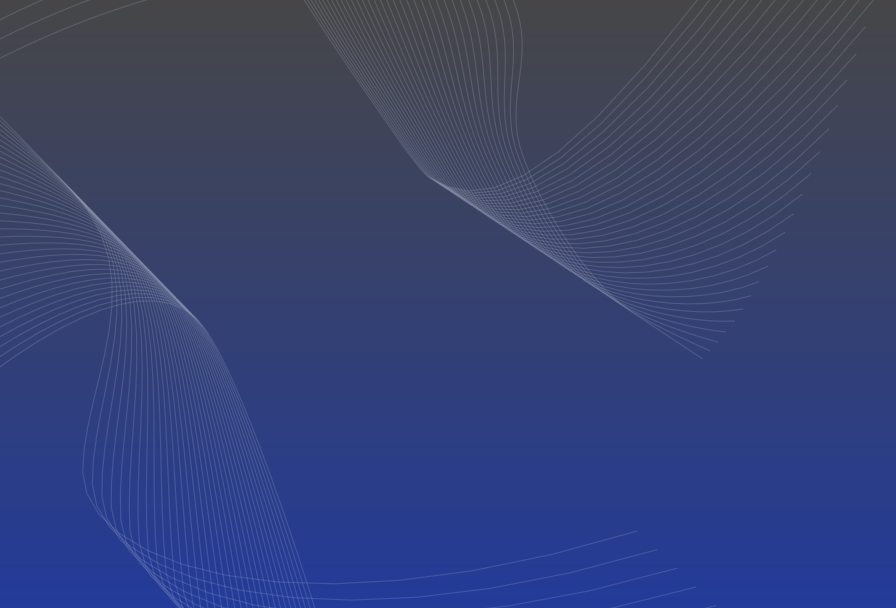
A WebGL 2 fragment shader for this background:

```glsl
#version 300 es
precision highp float;
// Two twisted ribbons of fine pale lines over a charcoal to blue vertical gradient.

uniform vec2 u_resolution;
out vec4 outColor;

float lowest(vec4 v) { return min(min(v.x, v.y), min(v.z, v.w)); }
float highest(vec4 v) { return max(max(v.x, v.y), max(v.z, v.w)); }

// Whether a value lies in a range, with a margin for the line width
bool within(float value, vec4 low, vec4 high) {
  return value > lowest(low) - 2.5 && value < highest(high) + 2.5;
}

// Opacity of a one-unit line, smoothed over one pixel
float lineInk(float dist, float pixel) {
  return 0.17 * clamp((0.5 + 0.5 * pixel - dist) / pixel, 0.0, 1.0);
}

// Point on a cubic Bezier curve whose control points are the columns
vec2 cubicPoint(mat4x2 curve, float t) {
  float u = 1.0 - t;
  return curve * vec4(u * u * u, 3.0 * u * u * t, 3.0 * u * t * t, t * t * t);
}

// Distance to a cubic curve with square ends; far curves take no steps
float cubicDistance(vec2 p, mat4x2 curve) {
  vec2 axis = normalize(curve[3] - curve[0]);
  vec2 normal = vec2(-axis.y, axis.x);
  vec4 along = axis * curve;
  vec4 across = 0.75 * (normal * curve - dot(normal, curve[0]));
  bool close = within(dot(axis, p), along, along)
            && within(dot(normal, p - curve[0]), across, across);
  int steps = close ? 12 : 0;
  float nearest = 1e3;
  vec2 a = curve[0];
  for (int i = 1; i <= steps; i++) {
    vec2 b = cubicPoint(curve, float(i) / 12.0);
    vec2 pa = p - a, ba = b - a;
    float h = dot(pa, ba) / max(dot(ba, ba), 1e-4);
    bool beyondEnd = (i == 1 && h < 0.0) || (i == 12 && h > 1.0);
    float dist = length(pa - ba * clamp(h, 0.0, 1.0));
    nearest = beyondEnd ? nearest : min(nearest, dist);
    a = b;
  }
  return nearest;
}

// Background left visible by lines blended from the first curve to the last
float stripClear(vec2 p, float pixel, mat4x2 first, mat4x2 middle, mat4x2 last) {
  mat2x4 f = transpose(first), m = transpose(middle), l = transpose(last);
  bool inside = within(p.x, min(min(f[0], m[0]), l[0]), max(max(f[0], m[0]), l[0]))
             && within(p.y, min(min(f[1], m[1]), l[1]), max(max(f[1], m[1]), l[1]));
  int count = inside ? 34 : 0;
  float clear = 1.0;
  for (int i = 0; i < count; i++) {
    float s = float(i) / 33.0, r = 1.0 - s;
    mat4x2 curve = first * (r * r) + middle * (2.0 * r * s) + last * (s * s);
    clear *= 1.0 - lineInk(cubicDistance(p, curve), pixel);
  }
  return clear;
}

void main() {
  // Design space is 522 units high, with y downward
  float pixel = 522.0 / u_resolution.y;
  vec2 p = vec2(gl_FragCoord.x, u_resolution.y - gl_FragCoord.y) * pixel;

  // Background gradient
  vec3 color = mix(vec3(0.275, 0.275, 0.28), vec3(0.137, 0.23, 0.6), p.y / 522.0);

  // Left ribbon: rise to a straight fold, falling body, lower sweep
  float clear = stripClear(p, pixel,
    mat4x2(-20, 79.4, 10, 110.3, 40, 141.1, 60, 161.7),
    mat4x2(-20, 165.3, 50, 183.4, 99, 201.8, 129, 232.6),
    mat4x2(-20, 330, 50, 275, 130, 233.6, 170, 274.8));
  clear *= stripClear(p, pixel,
    mat4x2(60, 161.7, 135, 238.8, 71, 330, 71, 405),
    mat4x2(129, 232.6, 162.5, 267, 189.5, 460, 208, 581.5),
    mat4x2(170, 274.8, 200, 305.6, 258, 470, 305, 640));
  clear *= stripClear(p, pixel,
    mat4x2(71, 405, 71, 480, 240, 550, 547, 456),
    mat4x2(208, 581.5, 220, 660, 490, 790, 827, 720),
    mat4x2(305, 640, 340, 760, 650, 1000, 1080, 980));

  // Right ribbon: descent, approach to a straight fold, fan rising to the right
  clear *= stripClear(p, pixel,
    mat4x2(436, -10, 462, 40, 438, 70, 444, 115),
    mat4x2(304.5, -10, 315.5, 29, 346.5, 77.5, 373, 120),
    mat4x2(255, -10, 275, 22, 297, 55, 318, 85));
  clear *= stripClear(p, pixel,
    mat4x2(444, 115, 449, 152, 500, 239.6, 540, 266.2),
    mat4x2(373, 120, 393, 150.5, 394, 169.3, 410, 179.9),
    mat4x2(318, 85, 333, 107, 360, 146.7, 368, 152));
  clear *= stripClear(p, pixel,
    mat4x2(540, 266.2, 560, 279.5, 582, 294.1, 603, 308),
    mat4x2(410, 179.9, 465, 216.4, 624, 225.5, 715, 205),
    mat4x2(368, 152, 430, 193.2, 530, 155, 860, -400));

  // Shallow arcs across the upper left corner
  for (int i = 0; i < 3; i++) {
    float arc = 17.0 + 16.5 * float(i) - 0.5 * p.x + 0.0008 * p.x * p.x;
    float ink = p.x < 150.0 ? lineInk(abs(p.y - arc) * 0.92, pixel) : 0.0;
    clear *= 1.0 - ink;
  }

  outColor = vec4(mix(vec3(0.78, 0.81, 0.88), color, clear), 1.0);
}
```
